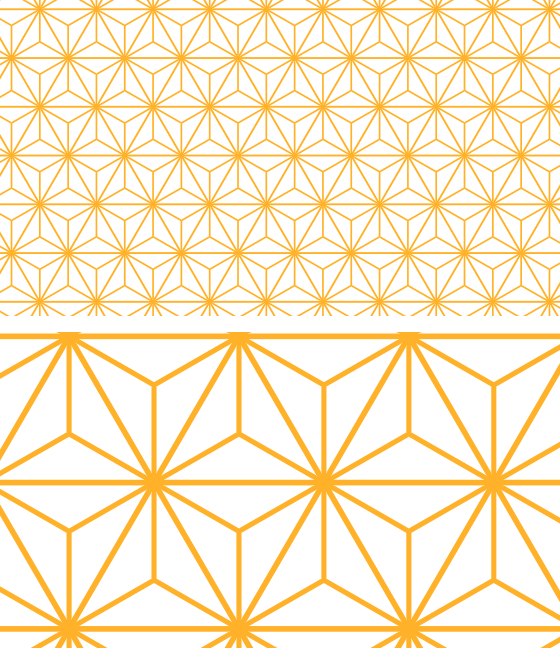
Top, the full canvas; bottom, a detail of the centre.
Write a Shadertoy shader that draws this pattern.

```glsl
// Hemp-leaf lattice: a grid of triangles, each split by three spokes that meet
// at its center. Mirror and half-turn folds reduce the plane to one half
// triangle, where the distance to four strokes gives the line coverage.

#define SIDE 0.1792           // triangle base, in canvas heights
#define ROW 0.1543            // triangle height, in canvas heights
#define ORIGIN vec2(0.126, 0.0449)
#define EDGE_WIDTH 0.0060     // strokes along triangle sides
#define SPOKE_WIDTH 0.0054    // strokes from corners to the hub
#define LINE_COLOR vec3(1.0, 0.70, 0.16)
#define PAPER_COLOR vec3(1.0)

float segmentDistance(vec2 p, vec2 a, vec2 b) {
    vec2 ab = b - a;
    float t = clamp(dot(p - a, ab) / dot(ab, ab), 0.0, 1.0);
    return length(p - a - ab * t);
}

// Folds the plane into the half triangle (0,0), (SIDE/2,0), (SIDE/2,ROW).
vec2 foldToHalfTriangle(vec2 p) {
    vec2 period = vec2(SIDE, 2.0 * ROW);
    vec2 apex = vec2(0.5 * SIDE, ROW);
    vec2 q = abs(p - period * floor(p / period + 0.5));
    return q.y * apex.x > q.x * apex.y ? apex - q : q;
}

// Signed distance to the nearest stroke, negative inside it.
float latticeDistance(vec2 p) {
    vec2 q = foldToHalfTriangle(p);
    vec2 corner = vec2(0.0);
    vec2 apex = vec2(0.5 * SIDE, ROW);
    vec2 hub = vec2(0.5 * SIDE, ROW / 3.0);

    float edges = min(q.y, segmentDistance(q, corner, apex));
    float spokes = min(segmentDistance(q, corner, hub),
                       segmentDistance(q, hub, apex));
    return min(edges - 0.5 * EDGE_WIDTH, spokes - 0.5 * SPOKE_WIDTH);
}

void mainImage(out vec4 fragColor, in vec2 fragCoord) {
    float pixel = 1.0 / iResolution.y;
    vec2 p = fragCoord * pixel - ORIGIN;

    // Linear coverage across one pixel smooths the strokes.
    float ink = clamp(0.5 - latticeDistance(p) / pixel, 0.0, 1.0);
    fragColor = vec4(mix(PAPER_COLOR, LINE_COLOR, ink), 1.0);
}
```
